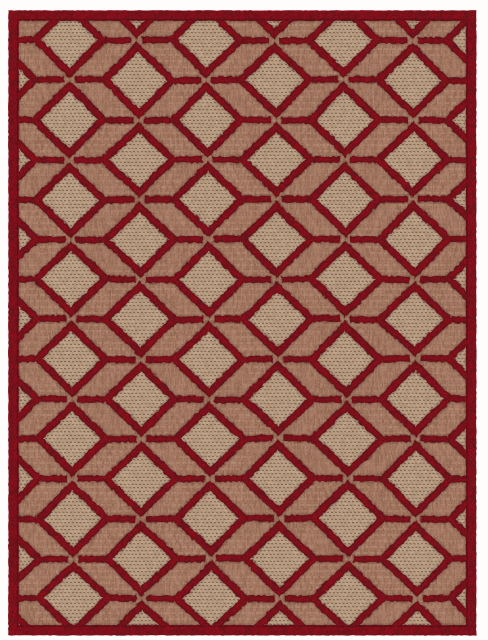
This pattern is drawn by a WebGL 2 fragment shader. Its source:

```glsl
#version 300 es
precision highp float;

uniform vec2 u_resolution;
out vec4 fragColor;

const vec2 CANVAS = vec2(585.0, 768.0);   // design units across and down
const vec2 PITCH = vec2(164.6, 95.7);     // repeat of one diamond column pair
const vec2 ORIGIN = vec2(85.5, 50.0);     // centre of the lowest left diamond
const float SKEW = 0.008;

const vec3 PAPER = vec3(1.0, 0.99, 0.99);
const vec3 RED = vec3(0.49, 0.06, 0.10);
const vec3 DARK_RED = vec3(0.42, 0.07, 0.10);
const vec3 TAN = vec3(0.625, 0.455, 0.37);
const vec3 TAN_LIGHT = vec3(0.75, 0.60, 0.49);
const vec3 BEIGE = vec3(0.72, 0.61, 0.51);
const vec3 BEIGE_DARK = vec3(0.43, 0.33, 0.25);

float hash(vec2 p) {
  vec3 q = fract(vec3(p.xyx) * 0.1031);
  q += dot(q, q.yzx + 33.33);
  return fract((q.x + q.y) * q.z);
}

float noise(vec2 p) {
  vec2 i = floor(p), f = fract(p);
  f = f * f * (3.0 - 2.0 * f);
  return mix(mix(hash(i), hash(i + vec2(1, 0)), f.x),
             mix(hash(i + vec2(0, 1)), hash(i + vec2(1, 1)), f.x), f.y);
}

// Coverage of the region where distance d is negative
float cover(float d, float blur) {
  return 1.0 - smoothstep(-blur, blur, d);
}

float boxDistance(vec2 p, vec2 center, vec2 halfSize) {
  vec2 q = abs(p - center) - halfSize;
  return length(max(q, 0.0)) + min(max(q.x, q.y), 0.0);
}

// Offset from the nearest point of a rectangular lattice
vec2 repeatCell(vec2 p, vec2 pitch) {
  return (fract(p / pitch + 0.5) - 0.5) * pitch;
}

// x: distance to diamond outline and its side bars, y: distance to its centre line
vec2 diamond(vec2 q, float radius, float halfStroke) {
  vec2 a = abs(q);
  float edge = (a.x + 1.03 * a.y - radius) * 0.7;
  float bar = boxDistance(a, vec2(60.0, 0.0), vec2(16.0, halfStroke - 0.4));
  return vec2(min(abs(edge) - halfStroke, bar), edge);
}

// Flat ground: fine ribs with rows of broken light stitches
vec3 groundWeave(vec2 p, float blur) {
  float row = floor(p.y / 7.2);
  vec2 f = vec2(fract(p.x / 8.5 + 0.5 * mod(row, 2.0)), fract(p.y / 7.2));
  float dash = cover(boxDistance(f * vec2(8.5, 7.2), vec2(4.2, 3.6), vec2(2.7, 0.5)), blur);
  float patchy = smoothstep(0.25, 0.7, noise(p * 0.035));
  float rib = noise(p * vec2(0.65, 0.16)) - 0.5;
  vec3 c = TAN + 0.09 * rib + 0.05 * (hash(floor(p / 1.5)) - 0.5);
  return mix(c, TAN_LIGHT, dash * mix(0.25, 0.8, patchy));
}

// Diamond filling: dark stitches staggered on a light cloth
vec3 fillWeave(vec2 p, float blur) {
  vec2 size = vec2(4.6, 4.2);
  float row = floor(p.y / size.y);
  vec2 f = fract(vec2(p.x / size.x + 0.5 * row, p.y / size.y)) - 0.5;
  vec2 q = f * size;
  q.x += 0.45 * q.y;
  float stitch = cover(boxDistance(q, vec2(0.0), vec2(1.15, 0.6)), blur);
  float wear = 0.65 + 0.35 * noise(p * 0.2);
  vec3 c = BEIGE + 0.07 * (noise(p * 0.4) - 0.5);
  return mix(c, BEIGE_DARK, stitch * wear);
}

// Raised pile with soft mottling and a darker rim
vec3 redPile(vec2 p, float depth) {
  float mottle = 0.6 * noise(p * 0.22) + 0.4 * noise(p * 0.7);
  vec3 c = mix(DARK_RED, RED, smoothstep(0.2, 0.7, mottle));
  c *= 0.92 + 0.16 * hash(floor(p / 1.5));
  return c * mix(0.88, 1.04, smoothstep(0.0, 3.0, depth));
}

void main() {
  vec2 p = gl_FragCoord.xy / u_resolution * CANVAS;
  float px = CANVAS.y / u_resolution.y;

  // Tufted edges wander slightly
  vec2 fray = vec2(noise(p * 0.3), noise(p * 0.3 + 71.0)) - 0.5;
  vec2 slow = vec2(noise(p * 0.018 + 9.0), noise(p * 0.018 + 40.0)) - 0.5;
  vec2 q = p + 2.2 * fray + 2.5 * slow - ORIGIN;
  q.x += SKEW * q.y - SKEW * 334.0;

  // Two interleaved lattices of diamonds
  vec2 first = diamond(repeatCell(q, PITCH), 41.0, 4.3);
  vec2 second = diamond(repeatCell(q - 0.5 * PITCH, PITCH), 41.0, 4.3);
  vec2 shape = min(first, second);

  // Rug outline and border band
  float rug = boxDistance(p + 0.8 * fray, vec2(290.5, 380.5), vec2(280.5, 375.0));
  float band = -12.5 - rug;
  float pile = min(shape.x, band);

  vec3 color = mix(groundWeave(p, 0.6 * px), fillWeave(p, 0.6 * px), cover(shape.y, px));
  color *= 1.0 - 0.18 * cover(pile - 1.5, 2.0);
  color = mix(color, redPile(p, -pile), cover(pile, 0.8 * px));
  color *= 1.0 - 0.2 * cover(abs(rug + 11.0) - 0.6, px);
  color = mix(PAPER, color, cover(rug, 0.7 * px));
  fragColor = vec4(color, 1.0);
}
```
